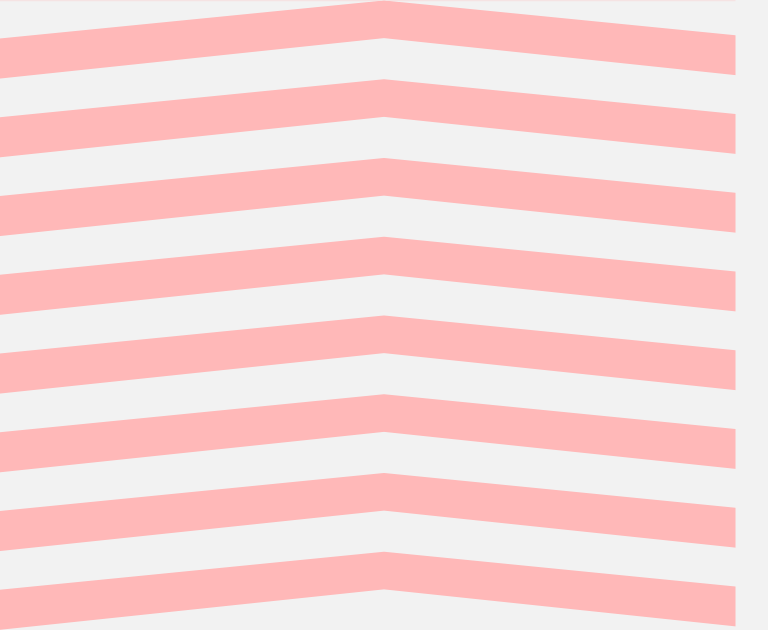
This pattern is drawn by a Shadertoy shader. Its source:

```glsl
#define ROWS 8.0            // chevrons down the canvas
#define APEX_MID 0.245      // band centre at the apex, in row heights
#define DROP 0.498          // fall of the centre from apex to side
#define HALF_WIDTH 0.239    // half band thickness at the apex
#define FLARE 0.0155        // extra half thickness at the side
#define RIGHT_END 0.9577    // where the bands are cut, in canvas widths
#define HAIRLINE 0.016      // top edge line thickness, in row heights
#define HAIRLINE_TINT 0.25
#define PAPER vec3(0.949)
#define PINK vec3(1.0, 0.72, 0.72)

// Antialiased fill of a signed distance, given the size of one pixel
float coverage(float dist, float pixel) {
    return clamp(0.5 - dist / pixel, 0.0, 1.0);
}

// Vertical signed distance to the nearest chevron band, in row heights
float chevronBand(float row, float side) {
    float offset = row - APEX_MID - DROP * side;
    float fromCentre = abs(fract(offset + 0.5) - 0.5);
    return fromCentre - HALF_WIDTH - FLARE * side;
}

void mainImage(out vec4 fragColor, in vec2 fragCoord) {
    vec2 uv = fragCoord / iResolution.xy;
    float row = (1.0 - uv.y) * ROWS;
    float side = abs(2.0 * uv.x - 1.0);
    float rowPixel = ROWS / iResolution.y;

    // Repeated bands and the faint line along the top edge
    float band = coverage(chevronBand(row, side), rowPixel);
    float hairline = HAIRLINE_TINT * coverage(row - HAIRLINE, rowPixel);

    // Blank margin on the right
    float inside = coverage(uv.x - RIGHT_END, 1.0 / iResolution.x);

    fragColor = vec4(mix(PAPER, PINK, max(band, hairline) * inside), 1.0);
}
```
